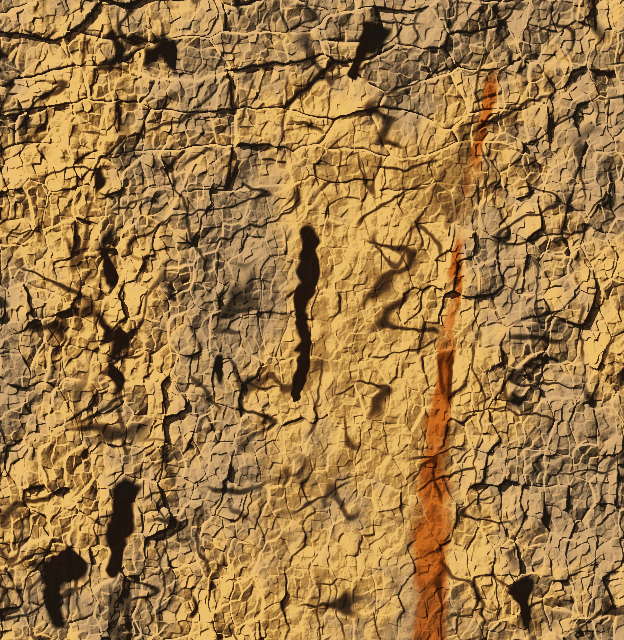
Write a WebGL 1 fragment shader that draws this texture.

```glsl
precision highp float;
// Sunlit ochre cliff face: layered blocks, crumbly facets, dark clefts and a rusty seam.

uniform vec2 u_resolution;

const vec2 LIGHT_DIR = vec2(-0.75, 0.66);
const vec3 SHADOW = vec3(0.12, 0.075, 0.05);
const vec3 BROWN = vec3(0.38, 0.25, 0.13);
const vec3 OCHRE = vec3(0.69, 0.50, 0.24);
const vec3 GOLD = vec3(0.93, 0.755, 0.42);
const vec3 GREY_TINT = vec3(1.20, 0.97, 0.68);
const vec3 RUST_TINT = vec3(0.86, 0.56, 0.30);

vec2 hash2(vec2 p) {
  vec3 q = fract(p.xyx * vec3(0.1031, 0.1030, 0.0973));
  q += dot(q, q.yzx + 33.33);
  return fract((q.xx + q.yz) * q.zy);
}

float corner(vec2 cell, vec2 offset) {
  return dot(hash2(cell) * 2.0 - 1.0, offset);
}

float gradientNoise(vec2 p) {
  vec2 i = floor(p), f = fract(p);
  vec2 u = f * f * f * (f * (f * 6.0 - 15.0) + 10.0);
  vec2 e = vec2(1.0, 0.0);
  return mix(mix(corner(i, f), corner(i + e, f - e), u.x),
             mix(corner(i + e.yx, f - e.yx), corner(i + 1.0, f - 1.0), u.x), u.y);
}

float fbm(vec2 p) {
  float sum = 0.0, amp = 1.0;
  for (int i = 0; i < 6; i++) {
    sum += amp * gradientNoise(p);
    p = mat2(1.6, 1.2, -1.2, 1.6) * p + 17.3;
    amp *= 0.52;
  }
  return sum;
}

// Randomly tilted plates with softened borders and grooves between them.
float facets(vec2 p, float sharpness, float groove) {
  vec2 cell = floor(p);
  float sum = 0.0, total = 0.0, strongest = 0.0;
  for (int j = -1; j <= 1; j++) {
    for (int i = -1; i <= 1; i++) {
      vec2 id = cell + vec2(float(i), float(j));
      vec2 r = hash2(id + 50.0);
      vec2 offset = p - id - 0.1 - 0.8 * r;
      vec2 tilt = hash2(id + 91.0) * 2.0 - 1.0;
      float w = exp(-sharpness * dot(offset, offset));
      sum += w * (fract(7.0 * (r.x + r.y)) + dot(tilt, offset));
      total += w;
      strongest = max(strongest, w);
    }
  }
  return sum / total - groove * (1.0 - strongest / total);
}

vec2 warp(vec2 p, float freq, float amount) {
  return p + amount * vec2(gradientNoise(p * freq), gradientNoise(p * freq + 57.0));
}

float fissure(vec2 p, vec2 a, vec2 b, float width) {
  float t = clamp(dot(p - a, b - a) / dot(b - a, b - a), 0.0, 1.0);
  float w = width * mix(1.0, 0.45, t);
  return 1.0 - smoothstep(0.65 * w, w, distance(p, mix(a, b, t)));
}

// Smooth central slab is 1, crumbly flanks are 0.
float calmness(vec2 p) {
  float edge = abs(p.x - 0.56 - 0.15 * gradientNoise(p * 5.0));
  return (1.0 - smoothstep(0.08, 0.24, edge)) * (1.0 - 0.6 * smoothstep(0.78, 0.9, p.y));
}

float clefts(vec2 p, float calm) {
  vec2 q = warp(warp(p, 22.0, 0.022), 70.0, 0.007);
  float scattered = gradientNoise(q * vec2(15.0, 6.0) + 4.0) + 0.5 * gradientNoise(q * vec2(42.0, 20.0));
  float dark = smoothstep(0.33, 0.45, scattered) * (1.0 - 0.85 * calm);
  dark = max(dark, fissure(q, vec2(0.484, 0.625), vec2(0.463, 0.38), 0.018));
  dark = max(dark, fissure(q, vec2(0.195, 0.23), vec2(0.18, 0.11), 0.026));
  return max(dark, fissure(q, vec2(0.585, 0.95), vec2(0.56, 0.89), 0.022));
}

float height(vec2 p, float calm) {
  vec2 q = warp(warp(p, 15.0, 0.016), 55.0, 0.005);
  float blocky = smoothstep(0.66, 0.84, p.y + 0.25 * gradientNoise(p * 4.0))
               * (1.0 - smoothstep(0.72, 0.86, p.x));
  float rough = 1.0 - 0.62 * calm;
  float h = 0.014 * blocky * facets(q * vec2(8.5, 17.0), 38.0, 0.9);
  h += 0.010 * rough * (1.0 - 0.5 * blocky) * facets(q * vec2(27.0, 20.0), 35.0, 0.4);
  h += 0.0036 * rough * facets(q * vec2(72.0, 62.0), 22.0, 0.3);
  return h + 0.013 * (1.0 - 0.3 * calm) * fbm(p * vec2(9.0, 8.0));
}

// Thin lines along the zero contours of stretched noise, broken into runs.
float cracks(vec2 p, vec2 stretch) {
  float line = 1.0 - smoothstep(0.008, 0.04, abs(gradientNoise(p * stretch)));
  return line * smoothstep(0.0, 0.15, gradientNoise(p * 9.0 + stretch));
}

vec3 rockRamp(float v) {
  vec3 c = mix(SHADOW, BROWN, smoothstep(0.08, 0.40, v));
  c = mix(c, OCHRE, smoothstep(0.36, 0.70, v));
  return mix(c, GOLD, smoothstep(0.66, 0.93, v));
}

void main() {
  vec2 p = gl_FragCoord.xy / u_resolution.y;
  float calm = calmness(p);

  // Slope lighting and short cast shadows.
  float h = height(p, calm), blocker = 0.0;
  float slope = (h - height(p + LIGHT_DIR * 0.0022, calm)) / 0.0022;
  for (int i = 1; i <= 3; i++) {
    float reach = 0.0045 * float(i);
    blocker = max(blocker, height(p + LIGHT_DIR * reach, calm) - h - 0.45 * reach);
  }
  float tone = 0.79 + (slope > 0.0 ? 0.18 * slope / (0.25 + slope) : 0.9 * max(slope, -0.6));
  tone *= 1.0 - 0.7 * smoothstep(0.0, 0.004, blocker);

  // Bedding lines, upright joints and deep clefts.
  vec2 q = warp(warp(p, 20.0, 0.015), 60.0, 0.006);
  float lines = max(cracks(q - vec2(0.0, 0.15 * q.x), vec2(5.0, 17.0)), 0.8 * cracks(q, vec2(16.0, 5.0)));
  tone *= (1.0 - 0.7 * lines) * (1.0 - 0.85 * clefts(p, calm));

  // Weathered grey patches over warm stone.
  float patches = fbm(p * vec2(4.0, 3.5) + 8.0) + 0.4 * gradientNoise(p * 40.0);
  float grey = smoothstep(-0.25, 0.4, patches + 0.12 - 0.22 * calm);
  tone *= 1.03 - 0.13 * grey;
  vec3 color = rockRamp(tone);
  color = mix(color, dot(color, vec3(0.299, 0.587, 0.114)) * GREY_TINT, 0.9 * grey);

  // Rust seam, curving and narrowing upward.
  float across = abs(q.x - 0.67 - 0.13 * p.y * p.y);
  float seamWidth = mix(0.031, 0.010, smoothstep(0.15, 0.55, p.y));
  float seam = (1.0 - smoothstep(0.6 * seamWidth, 1.15 * seamWidth, across)) * (1.0 - smoothstep(0.86, 0.91, p.y));
  seam *= smoothstep(-0.4, 0.1, fbm(p * vec2(14.0, 8.0) + 3.0));
  color = mix(color, color * RUST_TINT, seam);

  gl_FragColor = vec4(color, 1.0);
}
```
